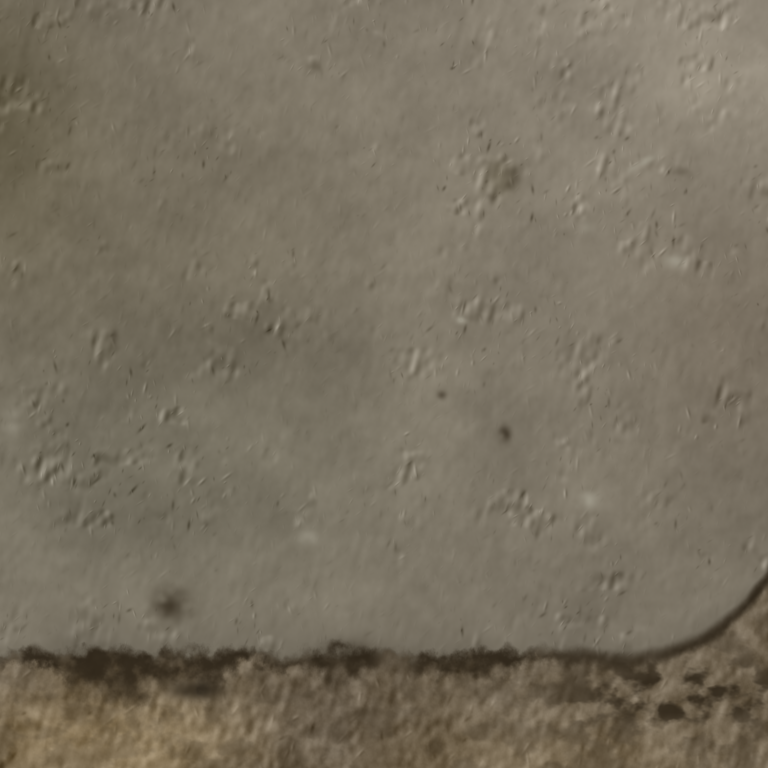
Reproduce this texture procedurally as a three.js fragment shader.

```glsl
// A worn concrete slab with a rounded corner, above a dirty groove and rough tan ground.
varying vec2 vUv;

const vec3 SLAB = vec3(0.474, 0.444, 0.387);
const vec3 SLAB_LIGHT = vec3(0.61, 0.575, 0.515);
const vec3 SLAB_OLIVE = vec3(0.375, 0.345, 0.26);
const vec3 SLAB_COOL = vec3(0.448, 0.432, 0.372);
const vec3 SLAB_BROWN = vec3(0.43, 0.39, 0.335);
const vec3 GROUND = vec3(0.425, 0.375, 0.30);
const vec3 GROUND_TAN = vec3(0.55, 0.475, 0.35);
const vec3 GROUND_DULL = vec3(0.39, 0.345, 0.285);
const vec3 DIRT = vec3(0.19, 0.155, 0.105);
const vec3 CHALK = vec3(0.63, 0.61, 0.55);
const float EDGE_HEIGHT = 0.150;
const float CORNER_START = 0.82;
const float CORNER_RISE = 0.10;
const float FLECK_GAIN = 0.12;
const float RELIEF_GAIN = 0.16;
const float GRAIN_GAIN = 0.05;

float hash(vec2 p) {
  vec3 q = fract(vec3(p.xyx) * 0.1031);
  q += dot(q, q.yzx + 33.33);
  return fract((q.x + q.y) * q.z);
}

float noise(vec2 p) {
  vec2 i = floor(p), f = fract(p);
  f = f * f * (3.0 - 2.0 * f);
  return mix(mix(hash(i), hash(i + vec2(1.0, 0.0)), f.x),
             mix(hash(i + vec2(0.0, 1.0)), hash(i + 1.0), f.x), f.y);
}

float fbm(vec2 p) {
  float sum = 0.0, gain = 0.5;
  for (int i = 0; i < 4; i++) {
    sum += gain * noise(p);
    p = mat2(1.6, 1.2, -1.2, 1.6) * p + 7.3;
    gain *= 0.5;
  }
  return sum / 0.9375;
}

// Soft elliptical spot, 1 at its centre
float blob(vec2 p, vec2 centre, vec2 radius) {
  vec2 q = (p - centre) / radius;
  return exp(-dot(q, q));
}

// Range with soft ends
float span(float x, float a, float b, float soft) {
  return smoothstep(a - soft, a + soft, x) * (1.0 - smoothstep(b - soft, b + soft, x));
}

// Sparse short scratches, light or dark, one per cell
float flecks(vec2 p, float cells, float seed) {
  vec2 g = p * cells, home = floor(g);
  float sum = 0.0;
  for (int j = -1; j <= 1; j++)
    for (int i = -1; i <= 1; i++) {
      vec2 cell = home + vec2(float(i), float(j));
      float pick = hash(cell + seed);
      vec2 q = g - cell - vec2(hash(cell + seed + 11.0), hash(cell + seed + 23.0));
      float angle = 0.5 + 1.4 * hash(cell + seed + 37.0);
      float c = cos(angle), s = sin(angle);
      q = vec2(c * q.x + s * q.y, c * q.y - s * q.x);
      q /= vec2(0.12 + 0.22 * hash(cell + seed + 43.0), 0.09);
      float tone = pick < 0.25 ? -1.0 : 1.3 * q.y + 0.2;
      sum += tone * exp(-dot(q, q)) * step(pick, 0.6) * hash(cell + seed + 51.0);
    }
  return sum;
}

// Fine slanted relief, lit from one side
float relief(vec2 p) {
  vec2 q = vec2(p.x * 120.0 - p.y * 35.0, p.y * 65.0 + p.x * 25.0);
  return noise(q) - noise(q + vec2(0.7, -0.3));
}

vec3 slabColor(vec2 p, float cloud, float grain) {
  vec3 c = mix(SLAB, SLAB_LIGHT, 0.8 * blob(p, vec2(1.0, 1.02), vec2(0.42, 0.33)));
  c = mix(c, SLAB_LIGHT, 0.22 * blob(p, vec2(0.65, 0.62), vec2(0.28, 0.4)));
  c = mix(c, SLAB_OLIVE, 0.7 * blob(p, vec2(-0.01, 0.83), vec2(0.13, 0.2)));
  c = mix(c, SLAB_OLIVE, 0.26 * blob(p, vec2(0.2, 0.66), vec2(0.3, 0.25)));
  c = mix(c, SLAB_COOL, 0.6 * blob(p, vec2(0.2, 0.38), vec2(0.35, 0.2)));
  c = mix(c, SLAB_BROWN, 0.65 * blob(p, vec2(0.96, 0.56), vec2(0.13, 0.18)));
  c += 0.11 * (cloud - 0.5) * vec3(1.0, 0.98, 0.9) + GRAIN_GAIN * (grain - 0.5);
  // Scratches gather in loose clusters
  float cluster = smoothstep(0.42, 0.72, fbm(p * 15.0 + 31.0));
  c += FLECK_GAIN * (0.25 + cluster) * (flecks(p, 43.0, 3.0) + 0.6 * flecks(p, 71.0, 71.0));
  c += RELIEF_GAIN * (0.12 + cluster * smoothstep(0.5, 0.75, noise(p * 37.0))) * relief(p);
  // Stains and pits
  float wobble = 0.3 + 1.3 * noise(p * 95.0);
  float pits = 0.7 * blob(p, vec2(0.223, 0.212), vec2(0.022, 0.019))
    + 0.4 * blob(p, vec2(0.664, 0.766), vec2(0.013, 0.018))
    + 0.35 * blob(p, vec2(0.640, 0.744), vec2(0.006))
    + 0.6 * blob(p, vec2(0.657, 0.435), vec2(0.008, 0.010))
    + 0.5 * blob(p, vec2(0.576, 0.486), vec2(0.006))
    + 0.3 * blob(p, vec2(0.15, 0.56), vec2(0.006, 0.012));
  c = mix(c, DIRT, clamp(pits * wobble, 0.0, 0.75));
  c = mix(c, SLAB_OLIVE, 0.4 * blob(p, vec2(0.652, 0.77), vec2(0.02, 0.025)));
  // Chalky chips, the first one slanted
  vec2 slant = vec2(p.x, p.y - 0.5 * (p.x - 0.836));
  float chips = blob(slant, vec2(0.836, 0.788), vec2(0.015, 0.005))
    + 0.7 * blob(p, vec2(0.765, 0.348), vec2(0.015, 0.011))
    + 0.6 * blob(p, vec2(0.88, 0.66), vec2(0.014, 0.009))
    + 0.6 * blob(p, vec2(0.6, 0.583), vec2(0.008, 0.005))
    + 0.6 * blob(p, vec2(0.765, 0.703), vec2(0.008))
    + 0.5 * blob(p, vec2(0.015, 0.452), vec2(0.012, 0.018))
    + 0.5 * blob(p, vec2(0.4, 0.3), vec2(0.013, 0.01));
  return mix(c, CHALK, clamp(chips * wobble, 0.0, 0.8));
}

vec3 groundColor(vec2 p, float cloud, float grain) {
  vec3 c = mix(GROUND, GROUND_TAN, 0.95 * blob(p, vec2(0.14, 0.03), vec2(0.22, 0.075)));
  c = mix(c, GROUND_TAN, 0.35 * blob(p, vec2(0.72, 0.01), vec2(0.25, 0.05)));
  c = mix(c, GROUND_DULL, 0.7 * blob(p, vec2(0.42, 0.06), vec2(0.09, 0.09)));
  c += 0.2 * (cloud - 0.5) + 0.2 * (grain - 0.5) + 0.1 * flecks(p, 40.0, 9.0) + 0.1 * relief(p);
  float mottle = smoothstep(0.38, 0.66, fbm(p * vec2(32.0, 42.0) + 5.0));
  float patches = 0.95 * blob(p, vec2(0.89, 0.095), vec2(0.13, 0.04)) + 0.22;
  return mix(c, DIRT, min(patches, 0.9) * mottle);
}

void main() {
  vec2 p = vUv;
  float cloud = fbm(p * 9.0), grain = fbm(p * vec2(65.0, 55.0));
  // Depth below the slab's lower edge, which curls up at the right
  float corner = max(p.x - CORNER_START, 0.0) / (1.0 - CORNER_START);
  float edge = EDGE_HEIGHT + CORNER_RISE * pow(corner, 2.2) + 0.008 * (noise(p.xx * 16.0) - 0.5);
  float rough = 1.0 - smoothstep(0.66, 0.8, p.x);
  float depth = edge - p.y + (0.006 + 0.024 * rough) * (grain - 0.5);
  vec3 c = mix(slabColor(p, cloud, grain), groundColor(p, cloud, grain),
               smoothstep(-0.006, 0.012, depth));
  // Dirt packed in the groove
  float wide = span(p.x, 0.09, 0.29, 0.03);
  float width = 0.016 + 0.034 * wide + 0.012 * span(p.x, 0.41, 0.67, 0.03);
  width *= 0.5 + fbm(p * 27.0 + 17.0);
  float packed = 0.92 - 0.6 * span(p.x, 0.49, 0.54, 0.012) - 0.25 * span(p.x, 0.69, 0.87, 0.03);
  float groove = smoothstep(-0.010, 0.008, depth) * (1.0 - smoothstep(width * 0.5, width * 1.5, depth));
  float clumps = smoothstep(0.2, 0.65, fbm(p * 48.0 + 61.0));
  c = mix(c, DIRT, groove * packed * mix(1.0, clumps, 0.2 + 0.4 * rough));
  c = mix(c, DIRT * 0.7, 0.75 * blob(p, vec2(0.255, 0.102), vec2(0.035, 0.012)) * (0.4 + grain));
  c = mix(c, DIRT, 0.6 * blob(p, vec2(0.46, 0.148), vec2(0.035, 0.016)) * (0.4 + grain));
  // Shade just above the groove
  c *= 1.0 - 0.10 * exp(-abs(depth) / 0.022);
  gl_FragColor = vec4(clamp(c, 0.0, 1.0), 1.0);
}
```
